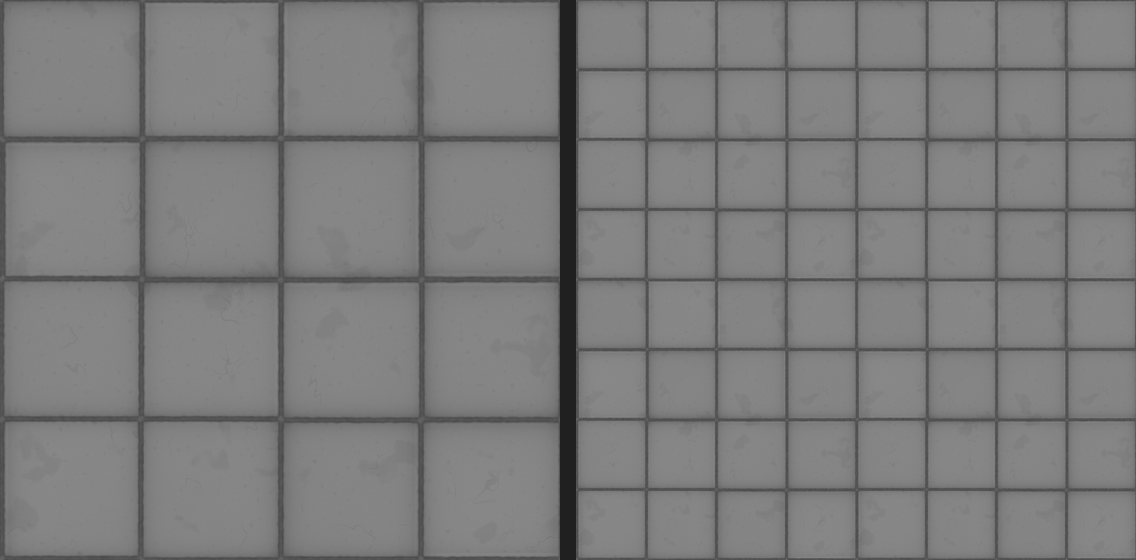
Left, the tile; right, the same tile 2 across and 2 down.
Give the GLSL for this texture, as a WebGL 1 fragment shader.

```glsl
precision highp float;

uniform vec2 u_resolution;

#define TILES 4.0
#define GROUT_HALF 0.019
#define GROUT_SOFT 0.008
#define LINE_JITTER 0.007
#define SHADE_WIDTH 0.065
#define FACE_GRAY 0.525
#define GROUT_GRAY 0.305
#define STAIN 0.022
#define VEIN 0.028
#define SPECK 0.022

float hash(vec2 p) {
  vec3 q = fract(p.xyx * vec3(0.1031, 0.1030, 0.0973));
  q += dot(q, q.yzx + 33.33);
  return fract((q.x + q.y) * q.z);
}

// Whole cell index, wrapped so that opposite edges agree
vec2 wrapCell(vec2 cell, float period) {
  return floor(mod(cell + 0.5, period));
}

float cornerSlope(vec2 cell, vec2 offset, float period, float seed) {
  float angle = 6.28319 * hash(wrapCell(cell, period) + seed);
  return dot(vec2(cos(angle), sin(angle)), offset);
}

// Gradient noise that repeats once over the canvas
float noise(vec2 uv, float period, float seed) {
  vec2 p = uv * period;
  vec2 c = floor(p);
  vec2 f = p - c;
  vec2 w = f * f * f * (f * (f * 6.0 - 15.0) + 10.0);
  vec2 e = vec2(1.0, 0.0);
  float low = mix(cornerSlope(c, f, period, seed),
                  cornerSlope(c + e.xy, f - e.xy, period, seed), w.x);
  float high = mix(cornerSlope(c + e.yx, f - e.yx, period, seed),
                   cornerSlope(c + e.xx, f - e.xx, period, seed), w.x);
  return mix(low, high, w.y);
}

float fbm(vec2 uv, float period, float seed) {
  float sum = 0.0;
  float amplitude = 1.0;
  for (int i = 0; i < 4; i++) {
    sum += amplitude * noise(uv, period, seed);
    period *= 2.0;
    seed += 17.0;
    amplitude *= 0.5;
  }
  return sum;
}

// Each grout segment sits slightly off the exact grid
vec2 segmentShift(vec2 line, vec2 cell) {
  vec2 l = wrapCell(line, TILES);
  vec2 c = wrapCell(cell, TILES);
  vec2 h = vec2(hash(vec2(l.x, c.y) + 5.0), hash(vec2(c.x, l.y) + 61.0));
  return (h * 2.0 - 1.0) * LINE_JITTER;
}

// Uneven darkening and thin bevel lights along one axis of a tile
float edgeShade(float depth, float sideSeed, vec2 tile) {
  float strength = mix(0.035, 0.085, hash(tile + sideSeed));
  float bevel = smoothstep(0.5, 1.0, hash(tile + sideSeed + 31.0));
  float band = exp(-pow((depth - 0.016) / 0.011, 2.0));
  float contact = 0.025 * exp(-depth / 0.018);
  return bevel * band * 0.035 - strength * exp(-depth / SHADE_WIDTH) - contact;
}

float surfaceWear(vec2 uv) {
  vec2 warp = vec2(noise(uv, 14.0, 3.0), noise(uv, 14.0, 47.0));
  vec2 bent = uv + 0.025 * warp;
  float stain = smoothstep(0.36, 0.52, fbm(bent, 9.0, 11.0));
  float crease = abs(fbm(bent, 8.0, 83.0));
  float veinMask = smoothstep(0.12, 0.42, noise(uv, 11.0, 29.0));
  float vein = (1.0 - smoothstep(0.004, 0.024, crease)) * veinMask;
  float speck = smoothstep(0.34, 0.58, noise(uv, 88.0, 7.0));
  float cloud = fbm(uv, 6.0, 151.0) * 0.006;
  float grain = noise(uv, 190.0, 19.0) * 0.006;
  return cloud + grain - STAIN * stain - VEIN * vein - SPECK * speck;
}

void main() {
  vec2 uv = gl_FragCoord.xy / u_resolution;
  float pixel = TILES / min(u_resolution.x, u_resolution.y);

  // Signed distance to the nearest grout line on each axis
  vec2 p = uv * TILES - vec2(0.012, 0.004);
  vec2 line = floor(p + 0.5);
  vec2 s = p - line - segmentShift(line, floor(p));
  vec2 tile = wrapCell(line + step(0.0, s) - 1.0, TILES);
  vec2 side = step(0.0, s);
  float rough = noise(uv, 96.0, 71.0) * 0.005;
  vec2 away = abs(s) + rough;
  vec2 depth = max(away - GROUT_HALF, 0.0);

  // Tile face
  float face = FACE_GRAY + (hash(tile + 113.0) - 0.5) * 0.012;
  face += edgeShade(depth.x, 7.0 + side.x * 23.0, tile);
  face += edgeShade(depth.y, 73.0 + side.y * 23.0, tile);
  face += surfaceWear(uv);

  // Grout with a paler core and worn crossings
  float nearest = min(away.x, away.y);
  float core = 1.0 - smoothstep(0.002, 0.014, nearest);
  float crossing = 1.0 - smoothstep(0.012, 0.026, max(away.x, away.y));
  float grout = GROUT_GRAY + 0.025 * core + 0.05 * crossing;
  grout += 0.03 * noise(uv, 128.0, 37.0) + 0.02 * noise(uv, 20.0, 53.0);

  float soft = max(GROUT_SOFT, pixel);
  float cover = smoothstep(GROUT_HALF - soft, GROUT_HALF + soft, nearest);
  gl_FragColor = vec4(vec3(mix(grout, face, cover)), 1.0);
}
```
